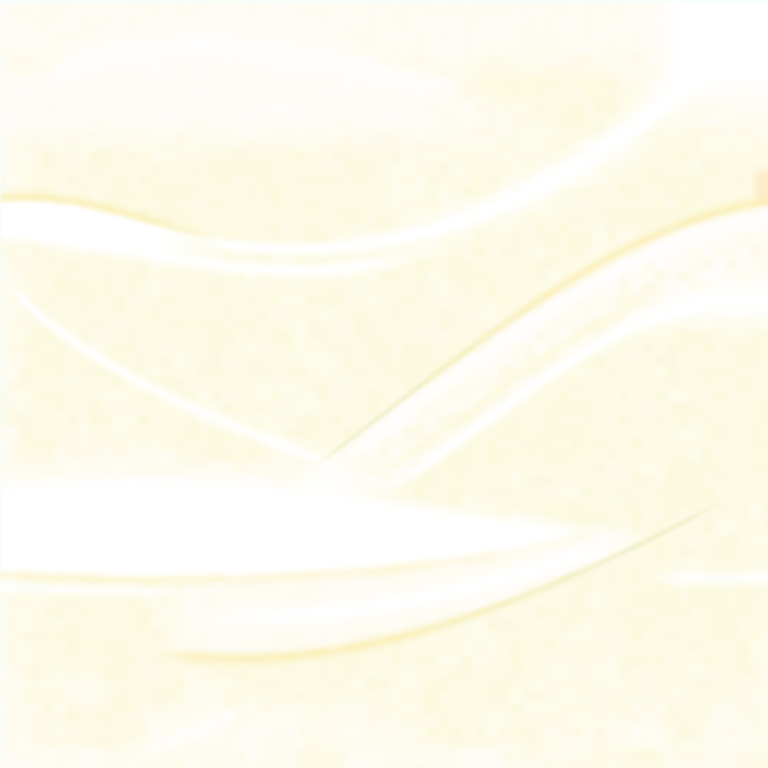
Give the GLSL for this background, as a Shadertoy shader.

```glsl
// Pale cream backdrop crossed by soft white ribbons and thin golden curves.

// Height of a cubic Bezier whose control points are evenly spaced from x0 to x1
float curve(float x, float x0, float x1, vec4 h) {
    float t = clamp((x - x0) / (x1 - x0), 0.0, 1.0), s = 1.0 - t;
    return dot(h, vec4(s*s*s, 3.0*s*s*t, 3.0*s*t*t, t*t*t));
}

float fadeOut(float a, float b, float v) { return 1.0 - smoothstep(a, b, v); }

// Window from a to b with faded ends
float span(float v, float a, float b, float fade) {
    return smoothstep(a, a + fade, v) * fadeOut(b - fade, b, v);
}

// Filled strip between two heights, each edge with its own softness
float band(float y, float low, float high, float softLow, float softHigh) {
    return smoothstep(low - softLow, low + softLow, y) * fadeOut(high - softHigh, high + softHigh, y);
}

float stroke(float d, float width) { return exp(-d * d / (width * width)); }

float hash(vec2 c) { return fract(sin(dot(c, vec2(127.1, 311.7))) * 4375.85); }

// Soft-edged square cells with random values from -1 to 1
float cells(vec2 q) {
    vec2 c = floor(q), f = smoothstep(0.25, 0.75, fract(q)), e = vec2(1, 0);
    return 2.0 * mix(mix(hash(c), hash(c + e), f.x), mix(hash(c + e.yx), hash(c + 1.0), f.x), f.y) - 1.0;
}

void mainImage(out vec4 fragColor, in vec2 fragCoord) {
    vec2 p = fragCoord / iResolution.xy;
    float x = p.x, y = p.y;
    vec3 white = vec3(1);
    vec3 pale = vec3(1.0, 0.988, 0.972);
    vec3 gold = vec3(0.98, 0.94, 0.72);
    float fine = cells(p * 64.0), coarse = cells(p * 19.0 + 7.0);

    // Cream ground, paler at the bottom and left
    vec3 col = vec3(0.99, 0.98, 0.893);
    col = mix(col, pale, (0.45 + 0.35 * coarse) * fadeOut(0.0, 0.17, y));
    col = mix(col, pale, 0.5 * fadeOut(0.0, 0.05, x));

    // Upper haze, its crest, a yellow patch and the bright corner
    float crest = curve(x, 0.0, 0.65, vec4(0.87, 1.0, 0.92, 0.865));
    col = mix(col, pale, 0.8 * smoothstep(0.86, 0.96, y));
    col = mix(col, pale, 0.95 * band(y, 0.82, max(crest, 0.9), 0.03, 0.01) * fadeOut(0.5, 0.8, x));
    col = mix(col, white, 0.85 * stroke(y - crest, 0.016) * span(x, 0.0, 0.63, 0.12));
    col = mix(col, vec3(0.99, 0.98, 0.88), 0.75 * stroke(y - 0.89, 0.024) * span(x, 0.56, 0.88, 0.1));
    col = mix(col, pale, 0.7 * smoothstep(0.8, 0.95, x) * smoothstep(0.79, 0.86, y));
    col = mix(col, white, smoothstep(0.83, 0.9, x) * smoothstep(0.85, 0.91, y));

    // Ribbon falling from the corner, with a thinner one beneath
    float ribbon = curve(x, 0.25, 0.9, vec4(0.689, 0.646, 0.705, 0.895));
    float ribbonWidth = mix(0.008, 0.028, smoothstep(0.35, 0.85, x));
    col = mix(col, white, stroke(y - ribbon, ribbonWidth) * span(x, 0.22, 0.96, 0.08));
    col = mix(col, white, 0.9 * stroke(y - ribbon + 0.028, 0.01) * span(x, 0.14, 0.6, 0.14));

    // Left wave: white body below a golden rim
    float rim = curve(x, 0.0, 0.32, vec4(0.742, 0.755, 0.70, 0.684));
    float hem = curve(x, 0.0, 0.4, vec4(0.69, 0.672, 0.645, 0.648));
    col = mix(col, white, band(y, hem, rim - 0.006, 0.01, 0.004) * fadeOut(0.2, 0.3, x));
    col = mix(col, gold, 0.75 * stroke(y - rim, 0.006) * fadeOut(0.15, 0.32, x));

    // Thin white line descending from the left
    float descent = curve(x, 0.0, 0.42, vec4(0.635, 0.502, 0.455, 0.4));
    col = mix(col, white, 0.9 * stroke(y - descent, 0.009) * span(x, 0.0, 0.45, 0.04));

    // Rising golden arc with a pale sheet and white strands below
    float arc = curve(x, 0.4, 1.0, vec4(0.385, 0.536, 0.709, 0.738));
    float strand = curve(x, 0.5, 1.0, vec4(0.36, 0.463, 0.638, 0.605));
    float right = smoothstep(0.39, 0.48, x);
    col = mix(col, pale, (0.7 + 0.25 * fine) * band(y, strand, arc, 0.012, 0.004) * right);
    col = mix(col, white, 0.8 * stroke(y - arc + 0.022, 0.013) * right);
    col = mix(col, white, stroke(y - strand, mix(0.009, 0.03, smoothstep(0.75, 1.0, x))) * smoothstep(0.47, 0.56, x));
    col = mix(col, vec3(0.99, 0.978, 0.87), 0.75 * stroke(y - strand - 0.027, 0.009) * span(x, 0.45, 0.86, 0.06));
    vec3 arcColor = mix(vec3(0.94, 0.94, 0.79), gold, smoothstep(0.45, 0.75, x));
    float arcWidth = mix(0.004, 0.0075, smoothstep(0.4, 0.75, x));
    col = mix(col, arcColor, (0.8 + 0.2 * fine) * stroke(y - arc, arcWidth) * smoothstep(0.39, 0.46, x));

    // White pool, the haze above it and the foot of the arc
    float poolTop = curve(x, 0.0, 0.8, vec4(0.365, 0.412, 0.331, 0.312));
    float poolBase = curve(x, 0.0, 0.8, vec4(0.257, 0.241, 0.249, 0.312));
    col = mix(col, pale, (0.7 + 0.25 * coarse) * band(y, poolBase, poolTop + 0.028, 0.01, 0.03) * fadeOut(0.35, 0.58, x));
    col = mix(col, white, band(y, poolBase, poolTop, 0.006, 0.014) * fadeOut(0.7, 0.82, x));
    col = mix(col, white, 0.9 * stroke(length((p - vec2(0.42, 0.365)) * vec2(0.6, 1.0)), 0.03));

    // Lower sweep: white folds between two golden lines
    float sweep = curve(x, 0.2, 0.93, vec4(0.151, 0.112, 0.212, 0.341));
    float fold = mix(sweep, poolBase, 0.48);
    col = mix(col, pale, 0.75 * band(y, sweep, poolBase, 0.008, 0.008) * span(x, 0.18, 0.86, 0.08));
    col = mix(col, white, stroke(y - fold, 0.014) * span(x, 0.22, 0.88, 0.15));
    col = mix(col, white, 0.8 * stroke(y - poolBase + 0.02, 0.008) * fadeOut(0.18, 0.25, x));
    col = mix(col, gold, 0.35 * stroke(y - poolBase + 0.005, 0.007) * fadeOut(0.45, 0.78, x));
    vec3 sweepColor = mix(gold, vec3(0.94, 0.94, 0.79), smoothstep(0.5, 0.85, x));
    float sweepWidth = mix(0.008, 0.004, smoothstep(0.4, 0.9, x));
    col = mix(col, sweepColor, (0.8 + 0.2 * fine) * stroke(y - sweep, sweepWidth) * span(x, 0.19, 0.96, 0.08));

    // Faint strokes near the right and bottom edges
    col = mix(col, white, 0.8 * stroke(y - 0.247, 0.01) * smoothstep(0.82, 0.9, x));
    col = mix(col, white, 0.6 * stroke(y + 0.0655 - 0.45 * x, 0.012) * span(x, 0.16, 0.34, 0.06));

    // Mottling that leaves clear white untouched
    float tint = clamp((1.0 - col.b) * 16.0 - 0.1, 0.0, 1.0);
    col += tint * (vec3(0.003, 0.004, 0.018) * fine + vec3(0.002, 0.001, 0.011) * coarse);

    // Warm end of the arc and cool outer borders
    col = mix(col, vec3(1.0, 0.9, 0.74), 0.7 * smoothstep(0.975, 0.992, x) * span(y, 0.725, 0.79, 0.025));
    col = mix(col, vec3(0.94, 1.0, 0.99), 0.7 * max(smoothstep(0.995, 1.0, y), fadeOut(0.0, 0.004, x)));

    fragColor = vec4(clamp(col, 0.0, 1.0), 1.0);
}
```
